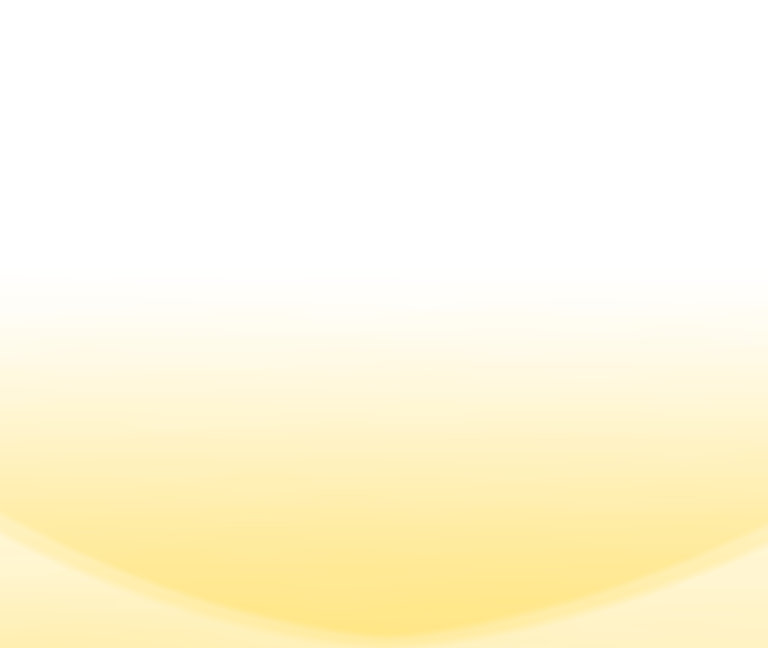
Give the GLSL for this background, as a WebGL 1 fragment shader.

```glsl
precision highp float;
// A white sky that melts downward into warm gold, cut off at the bottom by
// a pale bowl-shaped curve with a translucent rim and a cream fill. Every tone
// is one white-to-gold mix, with faint horizontal streaks from value noise.

uniform vec2 u_resolution;

#define GOLD vec3(1.0, 0.902, 0.525)
#define FADE_TOP 0.592
#define FADE_BOTTOM 0.015
#define BOWL_CENTER vec2(0.508, 0.017)
#define BOWL_ROUNDING 0.03
#define RIM_TONE 0.75
#define RIM_SOFTNESS 0.008
#define FILL_SOFTNESS 0.010
#define CREAM_TONE 0.36
#define STREAK_SCALE vec2(9.0, 80.0)
#define STREAK_STRENGTH 0.03

float hash(vec2 cell) {
  return fract(sin(dot(cell, vec2(127.1, 311.7))) * 43758.5453);
}

float valueNoise(vec2 p) {
  vec2 cell = floor(p);
  vec2 f = smoothstep(0.0, 1.0, fract(p));
  float low = mix(hash(cell), hash(cell + vec2(1.0, 0.0)), f.x);
  float high = mix(hash(cell + vec2(0.0, 1.0)), hash(cell + vec2(1.0, 1.0)), f.x);
  return mix(low, high, f.y);
}

// Height of the bowl's upper edge: a rounded V plus a parabola,
// slightly steeper on the left than on the right.
float bowlHeight(float x) {
  float offset = x - BOWL_CENTER.x;
  float side = smoothstep(-0.1, 0.1, offset);
  float reach = sqrt(offset * offset + BOWL_ROUNDING * BOWL_ROUNDING) - BOWL_ROUNDING;
  float slope = mix(0.125, 0.155, side);
  float curve = mix(0.51, 0.42, side);
  return BOWL_CENTER.y + slope * reach + curve * offset * offset;
}

// 1 below the edge, 0 above it.
float below(float height, float edge, float softness) {
  return 1.0 - smoothstep(edge - softness, edge + softness, height);
}

void main() {
  vec2 uv = gl_FragCoord.xy / u_resolution;

  // Vertical fade, gently eased: 0 is white, 1 is full gold
  float fade = clamp((FADE_TOP - uv.y) / (FADE_TOP - FADE_BOTTOM), 0.0, 1.0);
  float tone = mix(fade, smoothstep(0.0, 1.0, fade), 0.5);

  // Translucent rim just under the curve
  float rimEdge = bowlHeight(uv.x);
  tone *= mix(1.0, RIM_TONE, below(uv.y, rimEdge, RIM_SOFTNESS));

  // Cream fill, deepening toward the canvas bottom, more so on the left
  float rimWidth = 0.017 + 0.027 * abs(uv.x - BOWL_CENTER.x);
  float fillEdge = rimEdge - rimWidth;
  float bottomTone = mix(0.72, 0.53, smoothstep(0.0, 0.8, uv.x));
  float fillTone = mix(bottomTone, CREAM_TONE, smoothstep(-0.06, 0.17, uv.y));
  tone = mix(tone, fillTone, below(uv.y, fillEdge, FILL_SOFTNESS));

  // Faint streaks, absent from the white sky
  float streak = valueNoise(uv * STREAK_SCALE) - 0.5;
  tone += STREAK_STRENGTH * streak * smoothstep(0.0, 0.1, fade);

  gl_FragColor = vec4(mix(vec3(1.0), GOLD, tone), 1.0);
}
```
